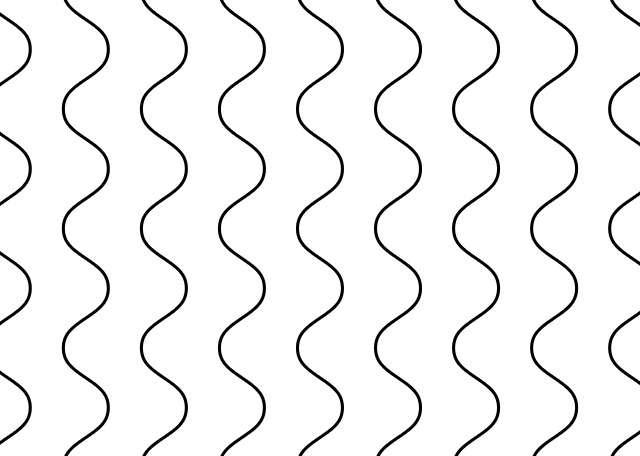
Give the GLSL for this pattern, as a WebGL 2 fragment shader.

```glsl
#version 300 es
precision highp float;

uniform vec2 u_resolution;
out vec4 fragColor;

// Sideways offset of the wave (x) and its slope along y (y).
// The third harmonic rounds the bends and straightens the crossings.
vec2 wave(float y) {
    float k = 6.2831853 / 0.1866;
    float t = (y - 0.0755) * k;
    float offset = cos(t) - 0.055 * cos(3.0 * t);
    float slope = k * (0.165 * sin(3.0 * t) - sin(t));
    return 0.0351 / 0.945 * vec2(offset, slope);
}

void main() {
    // Canvas width is one unit
    vec2 p = gl_FragCoord.xy / u_resolution.x;
    float pixel = 1.0 / u_resolution.x;

    // Repeat the strand across, centred on its own axis
    float spacing = 0.12195;
    vec2 w = wave(p.y);
    float across = (fract((p.x - 0.1341 - w.x) / spacing + 0.5) - 0.5) * spacing;

    // Dividing by the gradient length keeps the stroke width even
    float dist = abs(across) / sqrt(1.0 + w.y * w.y);
    float stroke = clamp(0.5 + (0.0024 - dist) / pixel, 0.0, 1.0);

    vec3 paper = vec3(1.0);
    vec3 ink = vec3(0.0);
    fragColor = vec4(mix(paper, ink, stroke), 1.0);
}
```
